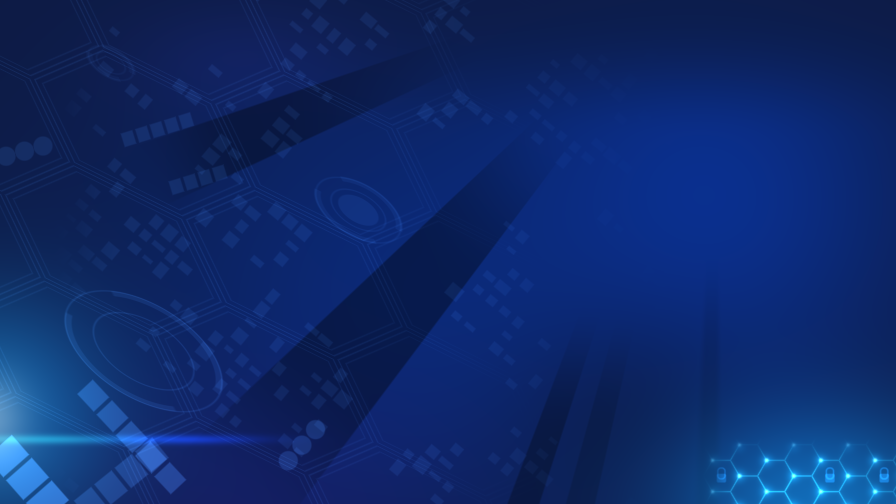
This background is drawn by a Shadertoy shader. Its source:

```glsl
float hash(vec2 p) {
    return fract(sin(dot(p, vec2(127.1, 311.7))) * 43758.5);
}

float glow(vec2 p, vec2 center, vec2 radius) {
    vec2 d = (p - center) / radius;
    return exp(-dot(d, d));
}

float fill(float d, float aa) {
    return 1.0 - smoothstep(-aa, aa, d);
}

float stroke(float d, float halfWidth, float aa) {
    return fill(abs(d) - halfWidth, aa);
}

float roundBox(vec2 p, vec2 halfSize, float r) {
    vec2 q = abs(p) - halfSize + r;
    return length(max(q, 0.0)) + min(max(q.x, q.y), 0.0) - r;
}

// Offset from the nearest center of a flat-topped unit hexagon grid
vec2 hexLocal(vec2 p) {
    vec2 s = vec2(3.0, 1.7320508);
    vec2 a = mod(p + 0.5 * s, s) - 0.5 * s;
    vec2 b = mod(p, s) - 0.5 * s;
    return dot(a, a) < dot(b, b) ? a : b;
}

float hexEdge(vec2 q) {
    q = abs(q);
    return 0.866 - max(q.y, q.x * 0.866 + q.y * 0.5);
}

// Evenly spaced rounded blocks along a slanted row
float blockRow(vec2 p, vec2 start, float angle, float gap, float count, vec2 halfSize, float r, float aa) {
    vec2 dir = vec2(cos(angle), sin(angle));
    p -= start;
    vec2 q = vec2(dot(p, dir), dot(p, vec2(-dir.y, dir.x)));
    q.x -= gap * clamp(round(q.x / gap), 0.0, count - 1.0);
    return fill(roundBox(q, halfSize, r), aa);
}

// Dark wedge between two angles around the light source
float beam(float angle, float lo, float hi, float soft) {
    return smoothstep(lo - soft, lo + soft, angle) * (1.0 - smoothstep(hi - soft, hi + soft, angle));
}

// Concentric dial: rim, inner ring and two heavy arcs
float dial(vec2 q, float radius, float aa) {
    float r = length(q);
    float arcs = smoothstep(0.45, 0.5, abs(sin(atan(q.y, q.x) - 0.5)));
    return 0.6 * stroke(r - radius, 0.008, aa) + 0.6 * stroke(r - radius * 0.64, 0.008, aa)
         + 0.5 * arcs * stroke(r - radius * 0.96, 0.03, aa);
}

void mainImage(out vec4 fragColor, in vec2 fragCoord) {
    vec2 p = fragCoord / iResolution.y;
    p.x += 0.5 * (16.0 / 9.0 - iResolution.x / iResolution.y);
    float px = 1.0 / iResolution.y;

    // Navy to blue backdrop
    float light = 0.95 * glow(p, vec2(1.40, 0.61), vec2(0.42, 0.40));
    light = max(light, 0.0) + 0.62 * (1.0 - light) * glow(p, vec2(0.82, 0.42), vec2(0.58, 0.48));
    light *= 1.0 - 0.75 * smoothstep(0.72, 1.0, p.y);
    vec3 col = mix(vec3(0.05, 0.105, 0.27), vec3(0.04, 0.19, 0.57), light);
    col += vec3(0.02, 0.02, 0.08) * glow(p, vec2(0.48, 0.88), vec2(0.25, 0.12));
    col += vec3(0.03, 0.0, 0.06) * glow(p, vec2(0.5, 0.0), vec2(0.4, 0.25));
    col = mix(col, vec3(0.045, 0.10, 0.27), 0.65 * glow(p, vec2(1.25, 0.14), vec2(0.22, 0.2)));

    // Shadow beams
    vec2 ray = vec2(1.426, 1.104) - p;
    float angle = atan(ray.x, ray.y), reach = length(ray);
    float soft = 0.7 * px / reach + 0.001;
    float shade = 0.36 * beam(angle, 0.645, 0.816, soft) * smoothstep(0.45, 0.85, reach) * smoothstep(1.5, 1.1, reach);
    shade += 0.34 * beam(angle, 1.135, 1.243, soft) * smoothstep(0.5, 0.95, reach) * smoothstep(1.25, 1.0, reach);
    shade += 0.28 * beam(angle, 0.312, 0.363, soft) * smoothstep(0.75, 1.05, reach);
    shade += 0.16 * beam(angle, 0.219, 0.268, soft) * smoothstep(0.75, 1.0, reach);
    shade += 0.10 * beam(angle, 0.0, 0.04, 0.01) * smoothstep(0.6, 0.8, reach);
    col *= 1.0 - shade;

    // Corner glows
    col += vec3(0.04, 0.30, 0.38) * glow(p, vec2(-0.02, 0.17), vec2(0.23, 0.23));
    col += vec3(0.30, 0.19, 0.10) * glow(p, vec2(-0.02, 0.17), vec2(0.07, 0.08));
    col += vec3(0.02, 0.31, 0.42) * glow(p, vec2(1.63, -0.01), vec2(0.29, 0.19));

    // Slanted plate of large hexagons and dials
    mat2 plate = inverse(mat2(0.220, -0.109, 0.081, -0.169));
    mat2 skew = mat2(1.0, 0.0, 0.5, 0.866) * plate;
    vec2 h = skew * (p - vec2(0.225, 0.507));
    float aa = 5.0 * px;
    float edge = hexEdge(hexLocal(h));
    float marks = 0.55 * stroke(edge - 0.025, 0.006, aa) + 0.4 * stroke(edge - 0.085, 0.006, aa);
    marks *= smoothstep(1.1, 0.6, p.x);
    marks += dial(skew * (p - vec2(0.285, 0.303)), 0.70, aa);
    vec2 second = skew * (p - vec2(0.711, 0.583));
    marks += 0.6 * dial(second, 0.38, aa) + 0.4 * fill(length(second) - 0.18, aa);
    marks += 0.4 * dial(skew * (p - vec2(0.22, 0.875)), 0.2, aa);

    // Scattered small panels, in clusters
    vec2 g = mat2(0.77, 0.64, -0.64, 0.77) * p / 0.034;
    vec2 cell = floor(g);
    float on = step(0.6, hash(cell)) * step(0.62, hash(floor(cell / 4.0) + 7.0));
    vec2 panel = vec2(0.25 + 0.2 * hash(cell + 3.0), 0.12 + 0.3 * hash(cell + 5.0));
    float band = smoothstep(0.1, 0.25, p.x) * smoothstep(1.35, 0.8, p.x);
    marks += 0.45 * on * band * fill(roundBox(fract(g) - 0.5, panel, 0.03), 29.0 * px);

    // Rows of blocks and dots
    marks += 0.6 * blockRow(p, vec2(0.255, 0.725), 0.3, 0.03, 5.0, vec2(0.012, 0.014), 0.0, px);
    marks += 0.6 * blockRow(p, vec2(0.35, 0.63), 0.3, 0.03, 4.0, vec2(0.012, 0.014), 0.0, px);
    marks += 0.6 * blockRow(p, vec2(0.012, 0.69), 0.27, 0.038, 3.0, vec2(0.019), 0.019, px);
    marks += 0.9 * blockRow(p, vec2(0.572, 0.086), 0.85, 0.041, 3.0, vec2(0.019), 0.019, px);
    marks += 1.3 * blockRow(p, vec2(0.185, 0.215), -0.82, 0.056, 5.0, vec2(0.024, 0.021), 0.0, px);
    marks += 1.0 * blockRow(p, vec2(0.18, 0.0), 0.68, 0.052, 4.0, vec2(0.022, 0.026), 0.0, px);
    marks += 2.2 * blockRow(p, vec2(0.015, 0.095), -0.85, 0.060, 3.0, vec2(0.026, 0.034), 0.0, px);
    col += vec3(0.055, 0.105, 0.16) * marks;

    // Horizontal flare
    float streak = exp(-pow((p.y - 0.128) / 0.009, 2.0));
    col += streak * (vec3(0.05, 0.27, 0.22) * glow(p, vec2(0.1, 0.128), vec2(0.16, 1.0))
         + vec3(0.02, 0.10, 0.42) * glow(p, vec2(0.36, 0.128), vec2(0.14, 1.0)));

    // Small glowing honeycomb with lit joints
    vec2 k = (p - vec2(1.539, 0.0556)) / 0.0359;
    vec2 local = hexLocal(k);
    vec2 id = round((k - local) * 2.0);
    float comb = smoothstep(1.39, 1.46, p.x) * smoothstep(0.135, 0.08, p.y);
    float rim = hexEdge(local);
    float lit = 0.3 + 0.7 * glow(p, vec2(1.58, 0.03), vec2(0.13, 0.05));
    col += comb * lit * vec3(0.08, 0.36, 0.36) * (stroke(rim, 0.03, 28.0 * px) + 0.35 * exp(-rim * 9.0));
    for (int i = 0; i < 3; i++) {
        float turn = 2.0944 * float(i);
        float d = length(local - vec2(cos(turn), sin(turn)));
        col += comb * (vec3(0.5, 0.75, 0.7) * exp(-d * d * 90.0) + vec3(0.02, 0.2, 0.25) * exp(-d * d * 9.0));
    }

    // Rounded badges inside some cells
    float badge = fill(roundBox(local + vec2(0.0, 0.12), vec2(0.26, 0.24), 0.1), 28.0 * px)
                + stroke(roundBox(local - vec2(0.0, 0.14), vec2(0.2, 0.3), 0.18), 0.04, 28.0 * px);
    float hasBadge = step(abs(id.y), 0.5) * step(0.5, abs(id.x));
    col += comb * hasBadge * vec3(0.04, 0.17, 0.26) * badge;

    fragColor = vec4(clamp(col, 0.0, 1.0), 1.0);
}
```
